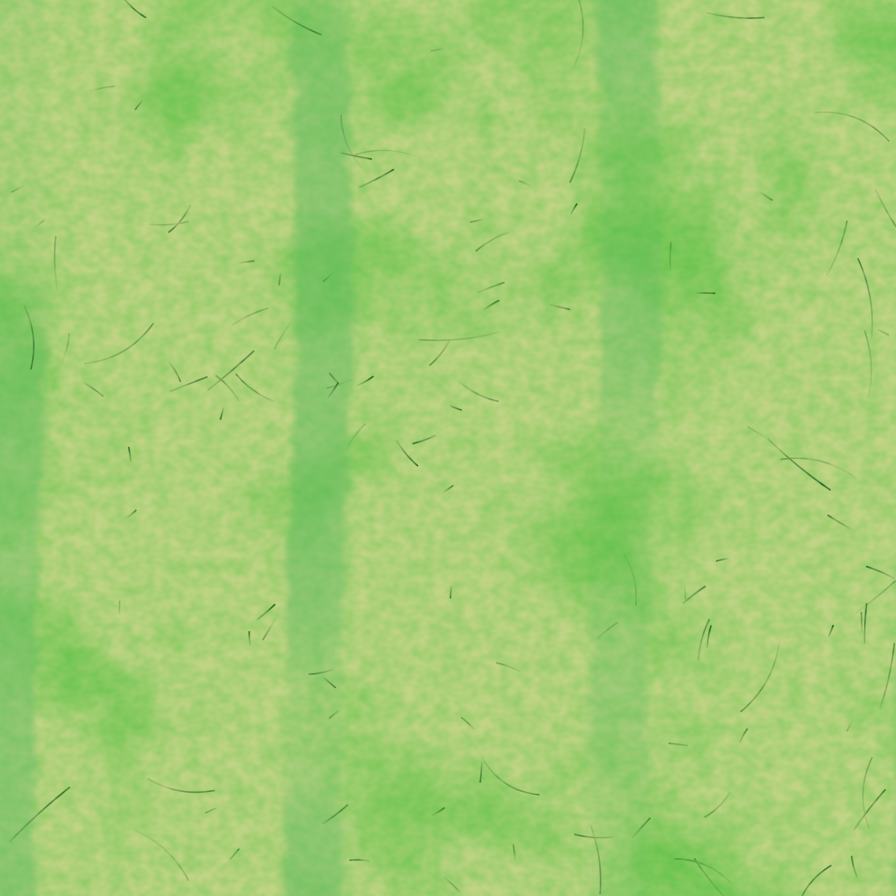
Reproduce this texture procedurally as a Shadertoy shader.

```glsl
// Mottled green handmade paper with cloudy stains, soft vertical bands and fine dark fibres.

#define PAPER       vec3(0.72, 0.825, 0.50)
#define STAIN       vec3(0.39, 0.765, 0.29)
#define BAND_TINT   vec3(0.38, 0.73, 0.38)
#define FIBRE       vec3(0.08, 0.36, 0.10)
#define CLOUD_SCALE 4.2
#define GRAIN_SCALE vec2(58.0, 72.0)
#define GRAIN_DEPTH 0.36
#define BAND_PERIOD 0.342
#define BAND_HALF   0.032
#define FIBRE_COUNT 115
#define FIBRE_WIDTH 0.0009

vec3 hash3(vec2 p) {
    vec3 q = fract(p.xyx * vec3(0.1031, 0.1030, 0.0973));
    q += dot(q, q.yxz + 33.33);
    return fract((q.xxy + q.yzz) * q.zyx);
}

vec2 gradient(vec2 cell) {
    float angle = 6.2832 * hash3(cell).x;
    return vec2(cos(angle), sin(angle));
}

float gradientNoise(vec2 p) {
    vec2 i = floor(p), f = fract(p);
    vec2 u = f * f * f * (f * (f * 6.0 - 15.0) + 10.0);
    vec2 e = vec2(1.0, 0.0);
    float low = mix(dot(gradient(i), f), dot(gradient(i + e), f - e), u.x);
    float high = mix(dot(gradient(i + e.yx), f - e.yx), dot(gradient(i + 1.0), f - 1.0), u.x);
    return mix(low, high, u.y);
}

float fbm(vec2 p) {
    float sum = 0.0, gain = 1.0;
    for (int i = 0; i < 3; i++) {
        sum += gain * gradientNoise(p);
        p = p * 2.03 + 17.3;
        gain *= 0.5;
    }
    return sum;
}

// Vertical bands that wander a little and fade in and out along their length
float bands(vec2 p) {
    float wobble = 0.012 * gradientNoise(vec2(3.7, p.y * 2.5))
                 + 0.010 * gradientNoise(p * 24.0 + 5.0);
    float x = p.x - 0.008 - wobble - 0.012 * p.y;
    float id = floor(x / BAND_PERIOD + 0.5);
    float d = abs(x - id * BAND_PERIOD) - BAND_HALF;
    float fade = smoothstep(-0.28, 0.22, gradientNoise(vec2(id * 7.3 + 0.4, p.y * 3.2 + id * 2.1)));
    return (1.0 - smoothstep(-0.008, 0.008, d)) * mix(0.2, 1.0, fade);
}

// Slightly bent hairs, each fading towards one end
float fibres(vec2 p) {
    float ink = 0.0;
    float blur = max(0.0009, 0.7 / iResolution.y);
    for (int i = 0; i < FIBRE_COUNT; i++) {
        vec3 place = hash3(vec2(float(i), 11.0));
        vec3 kind = hash3(vec2(float(i), 47.0));
        float angle = 6.2832 * place.z;
        float halfLen = mix(0.006, 0.045, kind.x * kind.x);
        float bend = 14.0 * (kind.y - 0.5);
        vec2 axis = vec2(cos(angle), sin(angle));
        vec2 r = p - place.xy;
        vec2 q = vec2(dot(r, axis), dot(r, vec2(-axis.y, axis.x)));
        float along = clamp(q.x, -halfLen, halfLen);
        float d = length(q - vec2(along, bend * along * along));
        float line = 1.0 - smoothstep(FIBRE_WIDTH - blur, FIBRE_WIDTH + blur, d);
        float fade = mix(0.25, 1.0, 0.5 + 0.5 * along / halfLen);
        ink = max(ink, line * fade * mix(0.25, 0.95, kind.z));
    }
    return ink;
}

void mainImage(out vec4 fragColor, in vec2 fragCoord) {
    vec2 p = fragCoord / iResolution.xy;

    // Broad stains plus fine pulp grain
    float cloud = smoothstep(-0.08, 0.62, fbm(p * CLOUD_SCALE + vec2(2.6, 8.4)));
    float grain = gradientNoise(p * GRAIN_SCALE)
                + 0.6 * gradientNoise(p * GRAIN_SCALE * 2.1 + 31.0)
                + 0.4 * gradientNoise(p * GRAIN_SCALE * 0.4 + 63.0);
    float tone = 0.12 + 0.68 * cloud + GRAIN_DEPTH * grain * (1.0 - 0.4 * cloud);
    vec3 color = mix(PAPER, STAIN, clamp(tone, -0.1, 1.1));

    // Cool bands, then fibres on top
    color = mix(color, BAND_TINT, 0.48 * bands(p));
    float wear = 0.85 + 0.6 * gradientNoise(p * 110.0);
    color = mix(color, FIBRE, clamp(fibres(p) * wear, 0.0, 1.0));

    fragColor = vec4(color, 1.0);
}
```
